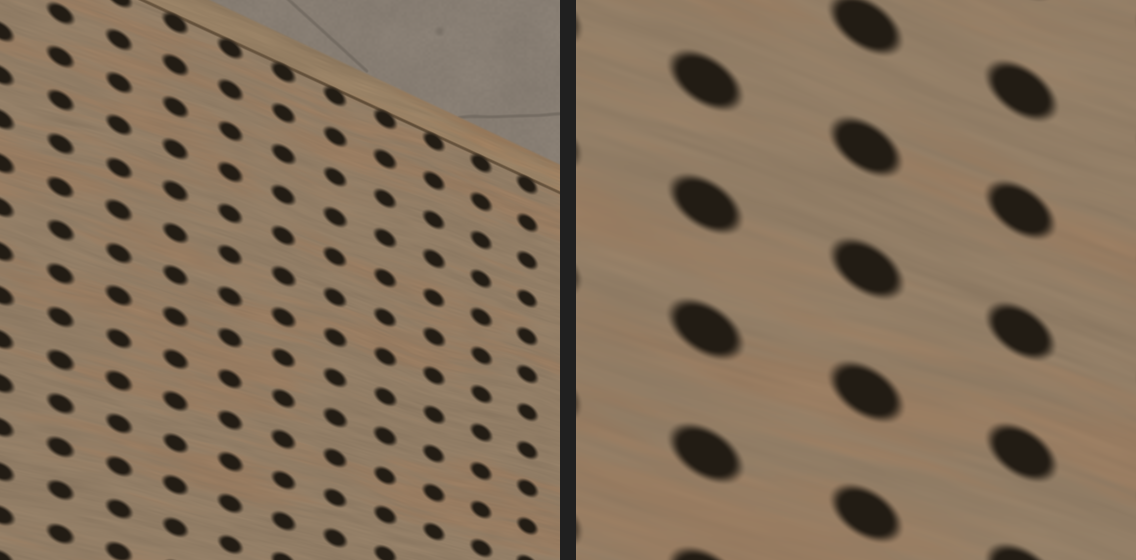
Left, the full canvas; right, a detail of the centre.
Give the GLSL for this pattern, as a Shadertoy shader.

```glsl
// A perforated oak board seen at an angle, with a grooved rim and concrete behind it.
// A projective map turns the canvas into board units (one hole per unit cell),
// where holes are near-circles, the rim is a band and the grain is stretched noise.

// Perspective of the board, in canvas units with y pointing down
const vec2  FIRST_HOLE = vec2(0.0005, -0.1027);
const vec2  COLUMN_STEP = vec2(0.1093, 0.04854);
const float ROW_STEP = 0.07865;
const float FORESHORTEN = 0.01615;

// Sizes in board units
const vec2  HOLE_RADIUS = vec2(0.207, 0.192);
const float HOLE_SOFTNESS = 0.20;
const float GROOVE_ROW = -0.18;
const float GROOVE_WIDTH = 0.032;
const float RIM_ROW = -0.93;
const float GRAIN_SLANT = 0.10;

// Colours
const vec3 WOOD = vec3(0.570, 0.490, 0.397);
const vec3 WOOD_WARM = vec3(0.575, 0.468, 0.365);
const vec3 RIM = vec3(0.595, 0.505, 0.395);
const vec3 GROOVE = vec3(0.33, 0.26, 0.18);
const vec3 HOLE = vec3(0.135, 0.110, 0.078);
const vec3 CONCRETE = vec3(0.530, 0.492, 0.450);
const vec3 JOINT = vec3(0.41, 0.38, 0.345);

float hash(vec2 p) {
    return fract(sin(dot(p, vec2(127.1, 311.7))) * 43758.5453);
}

float noise(vec2 p) {
    vec2 cell = floor(p), f = fract(p);
    f = f * f * (3.0 - 2.0 * f);
    return mix(mix(hash(cell), hash(cell + vec2(1, 0)), f.x),
               mix(hash(cell + vec2(0, 1)), hash(cell + vec2(1, 1)), f.x), f.y);
}

float fbm(vec2 p) {
    float sum = 0.0, gain = 0.5;
    for (int k = 0; k < 4; k++) {
        sum += gain * noise(p);
        p = p * 2.03 + 17.3;
        gain *= 0.5;
    }
    return sum / 0.9375;
}

float segmentDistance(vec2 p, vec2 a, vec2 b) {
    vec2 ab = b - a;
    return length(p - a - ab * clamp(dot(p - a, ab) / dot(ab, ab), 0.0, 1.0));
}

// Canvas position to (column, row) on the board; whole numbers are hole centres
vec2 boardCoords(vec2 p) {
    float column = (p.x - FIRST_HOLE.x) / (COLUMN_STEP.x - FORESHORTEN * p.x);
    float depth = 1.0 + FORESHORTEN * column;
    float row = (p.y * depth - FIRST_HOLE.y - COLUMN_STEP.y * column) / ROW_STEP;
    return vec2(column, row);
}

vec3 woodColor(vec2 board) {
    vec2 g = vec2(board.x, board.y + GRAIN_SLANT * board.x);
    g.y += 0.25 * (noise(g * vec2(0.5, 0.8)) - 0.5);
    float bands = fbm(g * vec2(0.3, 1.1) + 5.0) - 0.5;
    float streaks = fbm(g * vec2(0.8, 6.0) + 31.0) - 0.5;
    float fibres = noise(g * vec2(2.6, 19.0) + 63.0) - 0.5;
    vec3 color = mix(WOOD, WOOD_WARM, smoothstep(-0.05, 0.3, bands + 0.5 * streaks));
    return color * (1.01 + 0.07 * bands + 0.11 * streaks + 0.035 * fibres);
}

vec3 concreteColor(vec2 p, float px) {
    float mottle = fbm(p * 14.0) - 0.5;
    float grit = noise(p * 210.0) - 0.5;
    vec3 color = CONCRETE * (1.0 + 0.07 * mottle + 0.03 * grit);
    vec2 q = p + 0.004 * (noise(p * 25.0) - 0.5);
    float crack = segmentDistance(q, vec2(0.505, -0.01), vec2(0.655, 0.127));
    float seam = segmentDistance(q, vec2(0.82, 0.210), vec2(1.02, 0.204));
    float lines = 1.0 - smoothstep(0.0005, 0.0032 + px, min(crack, seam));
    float stain = 1.0 - smoothstep(0.002, 0.012, length(p - vec2(0.785, 0.056)));
    return mix(color, JOINT, 0.6 * lines + 0.45 * stain);
}

// Coverage of the nearest hole, with slight changes in size and edge
float holeMask(vec2 board, float px) {
    vec2 id = vec2(round(board.x), max(round(board.y), 0.0));
    vec2 offset = board - id - 0.012 * (vec2(hash(id), hash(id + 9.0)) - 0.5);
    float size = 1.0 + 0.05 * (hash(id + 23.0) - 0.5);
    float r = length(offset / HOLE_RADIUS) / size;
    float soft = HOLE_SOFTNESS + px / HOLE_RADIUS.y;
    return 1.0 - smoothstep(1.0 - soft, 1.0 + soft, r);
}

void mainImage(out vec4 fragColor, in vec2 fragCoord) {
    vec2 p = fragCoord / iResolution.y;
    p.y = 1.0 - p.y;
    float px = 1.0 / iResolution.y;
    vec2 board = boardCoords(p);
    float boardPx = px * (1.0 + FORESHORTEN * board.x) / ROW_STEP;

    // Board face and rim
    vec3 wood = woodColor(board);
    float above = GROOVE_ROW - board.y;
    float onRim = smoothstep(-boardPx, boardPx, above);
    wood = mix(wood, wood * RIM / WOOD, onRim);
    wood *= 1.0 - 0.06 * onRim * smoothstep(0.45, 0.75, above);

    // Groove and holes
    float groove = 1.0 - smoothstep(GROOVE_WIDTH * 0.3, GROOVE_WIDTH * 1.4 + boardPx, abs(above));
    wood = mix(wood, GROOVE, groove * (0.65 + 0.25 * noise(board * 2.0)));
    vec3 color = mix(wood, HOLE, holeMask(board, boardPx));

    // Concrete beyond the rim
    float edge = 0.02 + boardPx;
    float beyond = 1.0 - smoothstep(RIM_ROW - edge, RIM_ROW + edge, board.y);
    color = mix(color, concreteColor(p, px), beyond);
    fragColor = vec4(color, 1.0);
}
```
